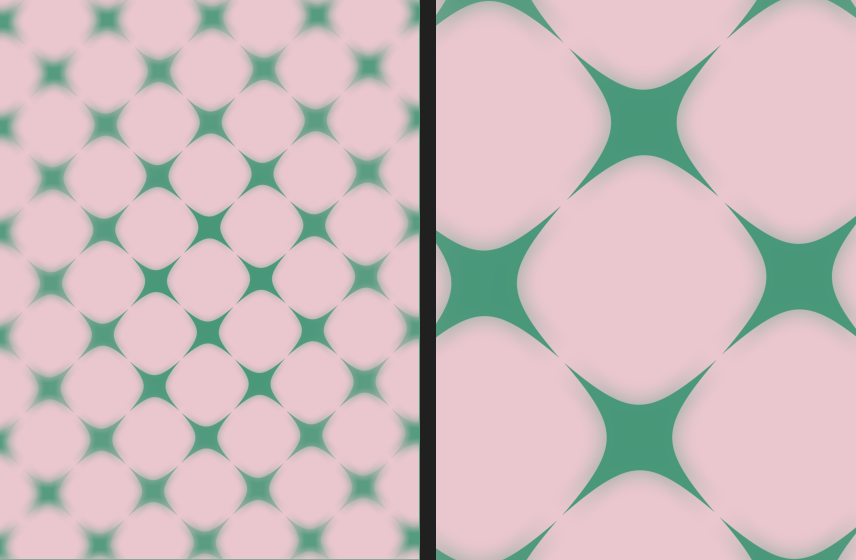
Left, the full canvas; right, a detail of the centre.
This pattern is drawn by a Shadertoy shader. Its source:

```glsl
// Green four-pointed stars on pink, on a slightly stretched diagonal lattice.
// Each star is a hyperbolic outline drawn twice, crisp and soft; the crisp layer
// fades away from a focal point, so stars look out of focus near the borders.

const vec3 PINK = vec3(0.918, 0.778, 0.806);
const vec3 GREEN = vec3(0.27, 0.59, 0.47);

const float LATTICE_ANGLE = 0.789;
const vec2 CELL_SIZE = vec2(0.1799, 0.1737);   // in canvas widths
const vec2 STAR_ORIGIN = vec2(0.4983, 0.7917); // centre of one star
const vec2 FOCUS = vec2(0.53, 0.47);           // in canvas fractions

vec2 rotate(vec2 p, float angle) {
    float c = cos(angle), s = sin(angle);
    return vec2(c * p.x + s * p.y, c * p.y - s * p.x);
}

// Folded cell coordinates: 0 at a star centre, 1 at the cell border.
vec2 foldedCell(vec2 p) {
    vec2 q = rotate(p - STAR_ORIGIN, LATTICE_ANGLE) / CELL_SIZE;
    return 2.0 * abs(fract(q + 0.5) - 0.5);
}

float softStep(float x) {
    return smoothstep(-1.0, 1.0, x);
}

// Coverage of the star (a + c)(b + c) < level for a given edge softness.
// Subtracting the far edge lets the thin arms dissolve as they narrow.
float starCoverage(vec2 cell, float softness) {
    const float c = 0.0782;
    const float level = 0.0819;
    vec2 q = cell + c;
    float nearEdge = (q.x * q.y - level) / length(q);
    float armHalfWidth = max(level / max(q.x, q.y) - c, 0.0);
    float farEdge = nearEdge + 2.0 * armHalfWidth;
    return softStep(-nearEdge / softness) - softStep(-farEdge / softness);
}

// Thin green seam along the right border and a fainter one at the bottom.
float borderSeam(vec2 p) {
    float right = smoothstep(0.9963, 0.9983, p.x);
    float bottom = 1.0 - smoothstep(0.0016, 0.0034, p.y);
    return max(0.85 * right, 0.6 * bottom);
}

void mainImage(out vec4 fragColor, in vec2 fragCoord) {
    vec2 p = fragCoord / iResolution.x;
    vec2 uv = fragCoord / iResolution.xy;
    vec2 cell = foldedCell(p);

    // Focus falls off with distance from the focal point
    float defocus = smoothstep(0.12, 0.6, distance(uv, FOCUS));
    float pixel = 2.0 / (iResolution.x * CELL_SIZE.x);

    // Crisp star laid over its soft halo
    float crisp = starCoverage(cell, 0.75 * pixel);
    float halo = starCoverage(cell, mix(0.19, 0.26, defocus));
    float haloStrength = mix(0.58, 0.9, defocus);
    float crispStrength = mix(0.96, 0.08, defocus);
    float ink = mix(halo * haloStrength, 1.0, crisp * crispStrength);

    ink = max(ink, borderSeam(p));
    fragColor = vec4(mix(PINK, GREEN, ink), 1.0);
}
```
